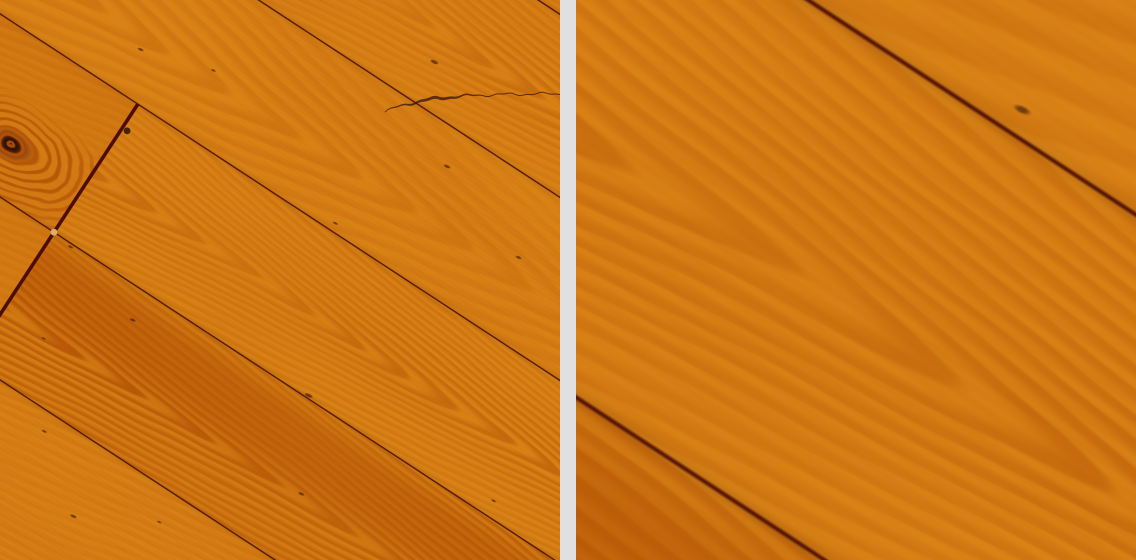
Left, the full canvas; right, a detail of the centre.
Reproduce this texture procedurally as a three.js fragment shader.

```glsl
// Varnished pine floor: diagonal boards with thin seams and one thick butt joint.
// Each board draws nested flame-shaped growth rings from a bent distance field,
// warped by layered sines; a knot, a crack and hashed specks add the wear.
varying vec2 vUv;

const vec2 ALONG = vec2(0.8366, -0.5478);   // board direction
const vec2 ACROSS = vec2(0.5478, 0.8366);
const float BOARD = 0.2735;                 // board width
const float OFFSET = 0.0045;
const float JOINT = -0.240;                 // butt joint, measured along the boards
const float SEAM_HALF = 0.0012;
const float JOINT_HALF = 0.0032;
const float SOFT = 0.0012;                  // edge smoothing
const float APEX_ROUND = 0.010;
const vec2 KNOT = vec2(-0.391, 0.633);      // along, across
const float KNOT_RING = 0.0125;
const vec2 CRACK_START = vec2(0.6875, 0.800);
const float SPECK_CELLS = 6.0;
const float SPECK_CHANCE = 0.3;

const vec3 HONEY = vec3(0.850, 0.515, 0.085);
const vec3 AMBER = vec3(0.790, 0.430, 0.060);
const vec3 LATEWOOD = vec3(0.710, 0.325, 0.020);
const vec3 KNOT_BROWN = vec3(0.500, 0.190, 0.040);
const vec3 SEAM_RED = vec3(0.300, 0.050, 0.015);
const vec3 DARK = vec3(0.200, 0.070, 0.030);
const vec3 CHIP = vec3(0.860, 0.680, 0.450);

// Growth figure: axis across the board (0..1), arm slope, ring spacing, tip, contrast
struct Figure { float axis; float slope; float spacing; float tip; float contrast; };

float hash(vec2 p) {
  return fract(sin(dot(p, vec2(127.1, 311.7))) * 43758.55);
}

float waves(vec2 p) {
  float sum = 0.0, gain = 0.5;
  for (int i = 0; i < 4; i++) {
    sum += gain * sin(p.x + 1.6 * sin(0.8 * p.y + 0.3 * p.x));
    p = mat2(1.3, 1.1, -1.1, 1.3) * p + 2.3;
    gain *= 0.55;
  }
  return sum;
}

// Coverage of a shape whose signed distance is d
float cover(float d) {
  return 1.0 - smoothstep(-SOFT, SOFT, d);
}

Figure boardFigure(float row, bool beforeJoint) {
  if (beforeJoint || row < 0.5) return Figure(1.25, 6.0, 0.095, 0.1, 0.32);
  if (row < 1.5) return Figure(0.42, 12.0, 0.148, 0.331, 0.95);
  if (row < 2.5) return Figure(0.48, 9.0, 0.105, 0.0975, 0.50);
  if (row < 3.5) return Figure(0.39, 5.5, 0.130, 0.130, 0.32);
  return Figure(0.48, 8.0, 0.115, 0.336, 0.40);
}

// Dark late-wood bands, wide at the flame tips and fine along the arms
float rings(Figure f, float along, float lateral, float seed) {
  vec2 q = vec2(along * 5.0, lateral * 18.0) + seed * 7.0;
  float w = lateral + 0.005 * waves(q * 1.6);
  float bend = sqrt(w * w + APEX_ROUND * APEX_ROUND) - APEX_ROUND;
  float field = along + f.slope * bend + 0.025 * waves(q + 4.0);
  float phase = fract((field - f.tip) / f.spacing + 0.72);
  float band = smoothstep(0.15, 0.68, phase) * (1.0 - smoothstep(0.80, 1.0, phase));
  float fade = 0.5 + 0.5 * exp(-14.0 * abs(w));
  return band * fade * f.contrast * (0.85 + 0.3 * waves(q * 0.7 + 9.0));
}

void main() {
  float along = dot(vUv, ALONG), across = dot(vUv, ACROSS);
  float board = (across + OFFSET) / BOARD;
  float row = floor(board), lane = board - row;
  bool jointed = row > 0.5 && row < 2.5;
  bool beforeJoint = jointed && along < JOINT;
  float seed = hash(vec2(row, beforeJoint ? 1.0 : 0.0));

  // Board tone, fine fibre and growth rings
  Figure figure = boardFigure(row, beforeJoint);
  float lateral = (lane - figure.axis) * BOARD;
  float drift = waves(vec2(along * 4.0, across * 14.0) + seed * 5.0);
  float fibre = sin(across * 610.0 + 3.0 * drift) * sin(across * 233.0 + along * 9.0);
  vec3 color = mix(HONEY, AMBER, clamp(0.13 + 0.2 * drift + 0.12 * fibre, 0.0, 1.0));
  if (beforeJoint) color = mix(color, AMBER, 0.35);
  float grain = rings(figure, along, lateral, seed);

  // Deep-toned heartwood on the upper side of the flamed board
  if (row == 1.0 && !beforeJoint) {
    float heart = smoothstep(0.32, 0.65, lane) * (1.0 - smoothstep(0.82, 1.0, lane));
    color = mix(color, LATEWOOD, 0.15 + 0.45 * heart);
  }

  // Knot with drawn-out rings
  if (beforeJoint && row == 2.0) {
    vec2 d = vec2(along, across) - KNOT;
    float r = length(vec2(d.x * (d.x > 0.0 ? 0.55 : 0.8), d.y)) + 0.003 * waves(d * 40.0);
    float reach = (1.0 - smoothstep(0.05, 0.15, r)) * (1.0 - smoothstep(0.03, 0.10, d.y));
    float ring = smoothstep(-0.2, 1.0, sin(6.2832 * r / KNOT_RING));
    grain = mix(grain, 0.9 * ring, reach);
    color = mix(color, KNOT_BROWN, 0.8 * (1.0 - smoothstep(0.014, 0.034, r)));
    color = mix(color, DARK, 1.0 - smoothstep(0.008, 0.017, r));
  }
  color = mix(color, LATEWOOD, clamp(grain, 0.0, 1.0));

  // Scattered specks
  vec2 cell = floor(vUv * SPECK_CELLS);
  vec2 center = 0.2 + 0.6 * vec2(hash(cell + 3.1), hash(cell + 8.7));
  vec2 s = (fract(vUv * SPECK_CELLS) - center) / SPECK_CELLS;
  float speck = length(vec2(0.5 * s.x, s.y + 0.35 * s.x)) - 0.0015 - 0.002 * hash(cell + 5.3);
  color = mix(color, DARK, 0.6 * cover(speck) * step(hash(cell), SPECK_CHANCE));

  // Crack, thickest near its bend
  float run = vUv.x - CRACK_START.x;
  float path = CRACK_START.y + 0.033 * (1.0 - exp(-14.0 * max(run, 0.0)))
    + 0.002 * sin(run * 95.0) + 0.001 * sin(run * 230.0);
  float swell = (run - 0.09) / 0.05;
  float crack = abs(vUv.y - path) - 0.0009 - 0.0018 * exp(-swell * swell);
  color = mix(color, DARK, 0.75 * cover(max(crack, -run)));

  // Seams and butt joint, with a soft shaded edge
  float seam = min(lane, 1.0 - lane) * BOARD;
  color *= 1.0 - 0.12 * exp(-seam / 0.004);
  color = mix(color, SEAM_RED, 0.9 * cover(seam - SEAM_HALF));
  if (jointed) color = mix(color, SEAM_RED, cover(abs(along - JOINT) - JOINT_HALF));

  // Pale chip where joint meets seam, and a dark dent beside the joint
  vec2 corner = vec2(along - JOINT, across - 2.0 * BOARD + OFFSET);
  color = mix(color, CHIP, cover(length(corner) - 0.006));
  color = mix(color, DARK, 0.85 * cover(length(corner - vec2(0.010, 0.223)) - 0.006));

  gl_FragColor = vec4(color, 1.0);
}
```
